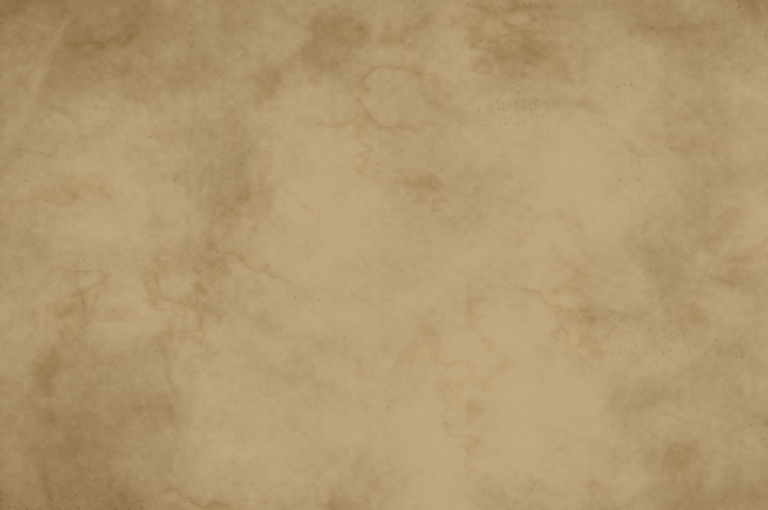
Write a Shadertoy shader that draws this texture.

```glsl
// Aged parchment: soft tan blotches, brown stains, faint creases and darkened edges.
#define DARK_TAN vec3(0.570, 0.470, 0.322)
#define LIGHT_TAN vec3(0.750, 0.660, 0.508)
#define STAIN_TINT vec3(0.005, -0.004, -0.022)
#define BASE_TONE 1.01
#define BLOTCH_SCALE 4.6
#define BLOTCH_DEPTH 1.05
#define STAIN_DEPTH 0.30
#define CREASE_COUNT 30
#define CREASE_DEPTH 0.20
#define SPECK_DEPTH 0.30
#define GRAIN_DEPTH 0.15
#define EDGE_DEPTH 1.50

float hash(vec2 p) {
    return fract(sin(dot(p, vec2(127.1, 311.7))) * 43758.5453);
}

vec2 hash2(vec2 p) {
    return vec2(hash(p), hash(p + 37.3));
}

float noise(vec2 p) {
    vec2 cell = floor(p), f = fract(p);
    f = f * f * (3.0 - 2.0 * f);
    float low = mix(hash(cell), hash(cell + vec2(1, 0)), f.x);
    float high = mix(hash(cell + vec2(0, 1)), hash(cell + vec2(1, 1)), f.x);
    return mix(low, high, f.y);
}

float fbm(vec2 p) {
    float sum = 0.0, amplitude = 0.5;
    for (int i = 0; i < 5; i++) {
        sum += amplitude * noise(p);
        p = mat2(0.8, 0.6, -0.6, 0.8) * p * 2.03 + 11.7;
        amplitude *= 0.5;
    }
    return sum / 0.97;
}

// Soft bent line: 1 on the crease, fading out sideways and towards its ends
float crease(vec2 p, vec2 center, float angle, float halfLength, float width, float bend) {
    vec2 dir = vec2(cos(angle), sin(angle));
    vec2 q = p - center;
    float along = dot(q, dir) / halfLength;
    float across = dot(q, vec2(-dir.y, dir.x));
    across += bend * along * along + 0.014 * (noise(p * 20.0) - 0.5);
    float ends = 1.0 - smoothstep(0.2, 1.0, abs(along));
    return ends * exp(-across * across / (width * width));
}

// Scattered short creases, mostly dark, some catching light
float creases(vec2 p, float aspect) {
    float sum = 0.0;
    for (int i = 0; i < CREASE_COUNT; i++) {
        vec2 seed = vec2(float(i), 5.1);
        vec2 center = hash2(seed) * vec2(aspect, 1.0);
        vec2 shape = hash2(seed + 13.0);
        float steep = step(center.x, 0.4 * aspect) * step(center.y, 0.5);
        float angle = mix(-0.4, 1.4, steep) + 1.1 * (shape.x - 0.5);
        float width = mix(0.004, 0.013, shape.y * shape.y);
        float strength = hash(seed + 71.0) < 0.25 ? -0.5 : mix(0.3, 0.9, shape.x);
        sum += strength * crease(p, center, angle, mix(0.05, 0.17, shape.y), width, 0.05 * (shape.x - 0.5));
    }
    return sum;
}

// Tiny smeared spots, only inside a few patches
float specks(vec2 p) {
    vec2 grid = p * vec2(80.0, 65.0) + 0.8 * noise(p * 30.0), cell = floor(grid);
    vec2 offset = 0.35 + 0.3 * hash2(cell);
    float radius = mix(0.15, 0.35, hash(cell + 9.0));
    float spot = 1.0 - smoothstep(0.2 * radius, radius, length(grid - cell - offset));
    float patchMask = smoothstep(0.72, 0.92, noise(p * vec2(4.0, 9.0) + 21.0));
    return spot * step(hash(cell + 4.0), 0.004 + 0.45 * patchMask);
}

void mainImage(out vec4 fragColor, in vec2 fragCoord) {
    vec2 uv = fragCoord / iResolution.xy;
    float aspect = iResolution.x / iResolution.y;
    vec2 p = fragCoord / iResolution.y;

    // Cloudy blotches on warped coordinates, broad and small
    vec2 warp = vec2(fbm(p * 3.5 + 3.0), fbm(p * 3.5 + 47.0)) - 0.5;
    vec2 w = p + 0.16 * warp;
    float tone = BASE_TONE + BLOTCH_DEPTH * (fbm(w * BLOTCH_SCALE + 8.0) - 0.5);
    tone += 0.45 * (fbm(w * vec2(13.0, 18.0) + 130.0) - 0.5);

    // Stains: short ragged veins and small smudges within patches
    float tide = fbm(w * vec2(6.0, 9.0) + 60.0) - 0.5;
    float vein = exp(-abs(tide) * 22.0);
    float veinMask = smoothstep(0.50, 0.85, noise(p * 5.5 + 31.0));
    float smudge = smoothstep(0.58, 0.82, fbm(w * 11.0 + 90.0));
    float stain = vein * veinMask + 0.8 * smudge;
    tone -= STAIN_DEPTH * stain;

    // Creases, with one long pale fold and a faint upright line at the left
    tone -= CREASE_DEPTH * creases(p, aspect);
    tone += 0.24 * crease(p, vec2(0.08, 0.86), 1.12, 0.24, 0.013, 0.01);
    tone -= 0.11 * crease(p, vec2(0.37, 0.66), 1.53, 0.30, 0.006, 0.0);

    // Specks and fine mottling
    tone -= SPECK_DEPTH * specks(p);
    tone += GRAIN_DEPTH * (noise(p * 75.0) + noise(p * 160.0) - 1.0);

    // Darkening away from the lit middle right
    vec2 edge = uv - vec2(0.57, 0.46);
    tone -= EDGE_DEPTH * dot(edge, edge);

    // Soft upper limit keeps the pale areas textured
    tone -= log(1.0 + exp(9.0 * (tone - 1.0))) / 9.0;
    vec3 color = mix(DARK_TAN, LIGHT_TAN, max(tone, -0.4));
    color += STAIN_TINT * min(stain, 1.0);
    fragColor = vec4(color, 1.0);
}
```
